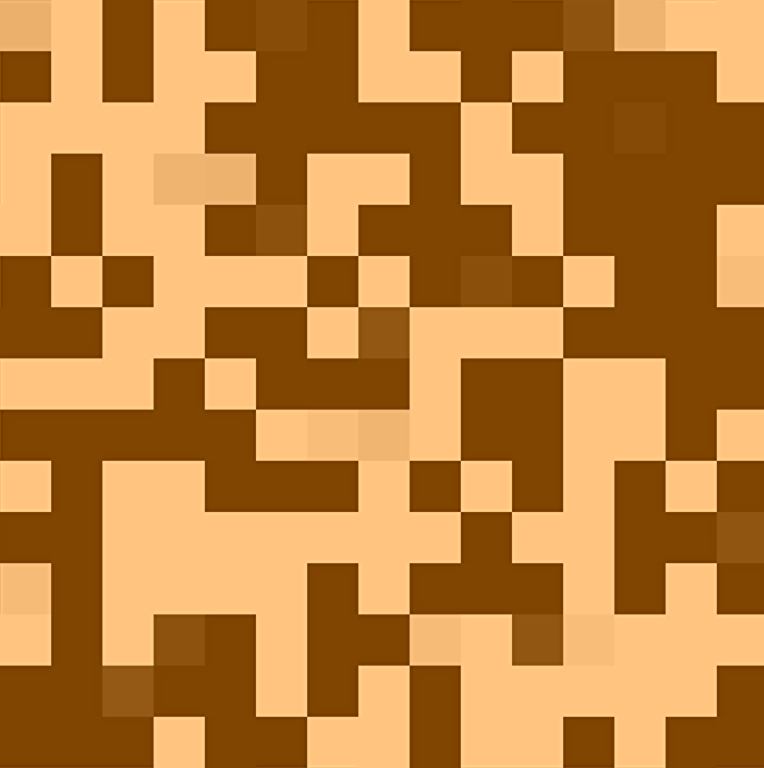
Write a Shadertoy shader that draws this pattern.

```glsl
const vec3 BROWN = vec3(0.50, 0.27, 0.00);
const vec3 CREAM = vec3(1.00, 0.77, 0.50);
const float ROWS = 15.0;
const float BROWN_SHARE = 0.54;
const float TINTED_SHARE = 0.08;

float hash(vec2 p) {
    return fract(sin(dot(p, vec2(127.1, 311.7))) * 43758.5453);
}

// Three cells of a row share one hash in thirds, keeping the shares balanced
float balancedHash(vec2 cell) {
    float third = floor(cell.x / 5.0);
    return fract(hash(vec2(mod(cell.x, 5.0), cell.y) + 3.0) + third / 3.0);
}

// 0 is brown, 1 is cream; a few cells lean slightly to the other colour
float cellTone(vec2 cell, float brownShare, float tintedShare) {
    float tone = step(brownShare, balancedHash(cell));
    float tinted = step(hash(cell + 41.7), tintedShare);
    float lean = tinted * mix(0.04, 0.16, hash(cell + 83.2));
    return mix(tone, 1.0 - tone, lean);
}

// Narrow step with a faint overshoot on both sides
vec2 crispEdge(vec2 d, float halfWidth, float overshoot) {
    vec2 u = d / (2.0 * halfWidth);
    return smoothstep(-halfWidth, halfWidth, d) + overshoot * u * exp(0.5 - 0.5 * u * u);
}

// Blends the four cells around the nearest grid corner
float mosaic(vec2 p) {
    vec2 corner = floor(p + 0.5);
    vec2 w = crispEdge(p - corner, 0.015, 0.08);
    vec4 tones;
    for (int i = 0; i < 4; i++) {
        vec2 offset = vec2(i % 2, i / 2) - 1.0;
        tones[i] = cellTone(corner + offset, BROWN_SHARE, TINTED_SHARE);
    }
    return mix(mix(tones.x, tones.y, w.x), mix(tones.z, tones.w, w.x), w.y);
}

void mainImage(out vec4 fragColor, in vec2 fragCoord) {
    vec2 p = fragCoord / iResolution.y * ROWS;
    vec3 color = mix(BROWN, CREAM, mosaic(p));
    fragColor = vec4(clamp(color, 0.0, 1.0), 1.0);
}
```
